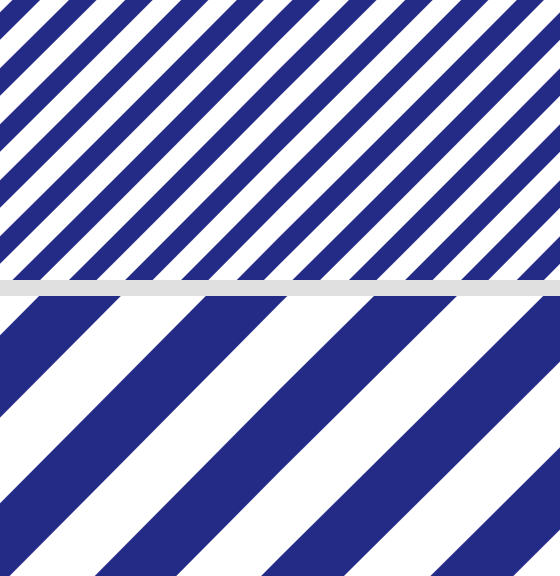
Top, the full canvas; bottom, a detail of the centre.
This pattern is drawn by a Shadertoy shader. Its source:

```glsl
// Diagonal navy stripes on white, rising to the right, with a very slight bow.

const vec3 PAPER = vec3(1.0);
const vec3 NAVY = vec3(0.14, 0.17, 0.53);
const vec2 REPEATS = vec2(10.0, 5.0);  // stripes across and down the canvas
const float STRIPE_CENTRE = 0.465;     // in stripe periods
const float STRIPE_WIDTH = 0.49;       // in stripe periods
const float BOW_COUNT = 2.0;           // bows across the canvas
const float BOW_HEIGHT = 0.016;        // in stripe periods
const float PI = 3.14159;

// Small sideways drift that returns to zero at each end of a bow.
float bowOffset(float x) {
    return BOW_HEIGHT * sin(PI * fract(x * BOW_COUNT));
}

// Signed distance to the nearest stripe edge in periods, negative inside.
float stripeDistance(vec2 uv) {
    float phase = REPEATS.x * uv.x - REPEATS.y * uv.y - bowOffset(uv.x);
    return abs(fract(phase - STRIPE_CENTRE + 0.5) - 0.5) - 0.5 * STRIPE_WIDTH;
}

void mainImage(out vec4 fragColor, in vec2 fragCoord) {
    vec2 uv = fragCoord / iResolution.xy;

    // Half the span of one pixel along the stripe phase
    float halfPixel = 0.5 * dot(REPEATS, 1.0 / iResolution.xy);
    float ink = 1.0 - smoothstep(-halfPixel, halfPixel, stripeDistance(uv));

    fragColor = vec4(mix(PAPER, NAVY, ink), 1.0);
}
```
